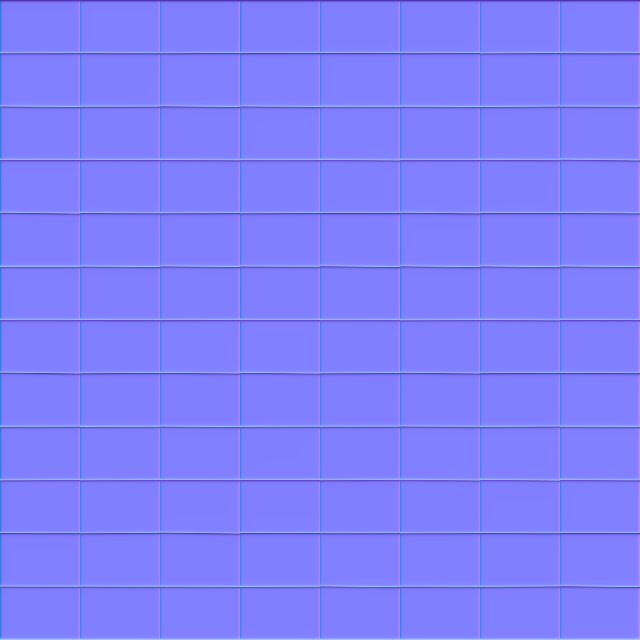
This texture map is drawn by a Shadertoy shader. Its source:

```glsl
#define TILES vec2(8.0, 12.0)
#define SEAM_WIDTH 0.0024
#define TAIL_WIDTH 0.004
#define TAIL_AMOUNT 0.12
#define TILT 0.0024
#define WEAR 0.22
#define BORDER_BOOST 1.35
#define FACE vec3(0.505, 0.5, 1.0)
#define LEFT_BEVEL vec3(0.28, 0.48, 0.91)
#define RIGHT_BEVEL vec3(0.74, 0.51, 0.93)
#define LOWER_BEVEL vec3(0.60, 0.73, 0.95)
#define UPPER_BEVEL vec3(0.34, 0.25, 0.75)

float hash(vec2 p) {
    return fract(sin(dot(p, vec2(127.1, 311.7))) * 4375.85);
}

// Narrow bevel with a faint, wider shoulder
float bevel(float d, float pixel) {
    float width = max(SEAM_WIDTH, 0.9 * pixel);
    float core = exp(-d * d / (width * width));
    return mix(core, exp(-abs(d) / TAIL_WIDTH), TAIL_AMOUNT);
}

// Signed blend between the two sides of a seam
float side(float d, float pixel) {
    return smoothstep(-0.5 * pixel, 0.5 * pixel, d);
}

void mainImage(out vec4 fragColor, in vec2 fragCoord) {
    vec2 uv = fragCoord / iResolution.xy;
    float pixel = 1.0 / min(iResolution.x, iResolution.y);

    vec2 cell = uv * TILES;
    vec2 tile = floor(cell);
    vec2 seam = floor(cell + 0.5);
    vec2 d = (cell - seam) / TILES;

    // Seams on the outer border are straight and stronger
    vec2 inner = step(0.5, seam) * step(seam, TILES - 0.5);

    // Each tile's horizontal seam leans a little
    float lean = hash(vec2(tile.x, seam.y)) - 0.35;
    d.y += inner.y * TILT * lean * (fract(cell.x) - 0.5);

    // Slow drift in seam position and strength across the sheet
    float rowDrift = sin(seam.y * 2.1 + 0.7) + 0.5 * sin(seam.y * 4.7 + tile.x);
    float columnDrift = sin(seam.x * 2.7) + 0.5 * sin(seam.x * 5.3 + tile.y);
    d.y += inner.y * 0.0003 * rowDrift;

    vec2 strength = mix(vec2(BORDER_BOOST), vec2(0.95), inner);
    vec2 s = vec2(side(d.x, pixel), side(d.y, pixel));
    strength.x *= 1.0 + inner.x * WEAR * 0.4 * columnDrift;
    strength.y *= 1.0 + inner.y * WEAR * 0.6 * rowDrift * (2.0 * s.y - 1.0);

    // Tile face with a barely visible shift in tint
    vec3 color = FACE;
    color.rg += 0.006 * (vec2(hash(tile), hash(tile + 19.0)) - 0.5);

    // Vertical seams, then horizontal seams over them
    vec3 columnColor = mix(RIGHT_BEVEL, LEFT_BEVEL, s.x);
    vec3 rowColor = mix(UPPER_BEVEL, LOWER_BEVEL, s.y);
    color += (columnColor - FACE) * strength.x * bevel(d.x, pixel);
    color = mix(color, FACE + (rowColor - FACE) * strength.y, bevel(d.y, pixel));

    fragColor = vec4(clamp(color, 0.0, 1.0), 1.0);
}
```
